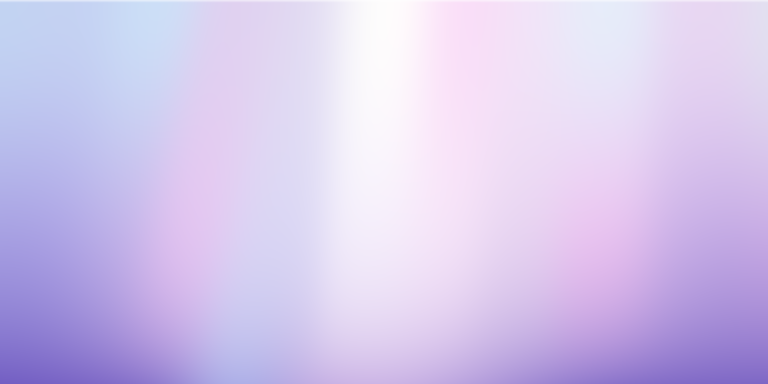
A WebGL 2 fragment shader for this background:

```glsl
#version 300 es
precision highp float;

uniform vec2 u_resolution;
out vec4 fragColor;

// Bell-shaped falloff around zero
float bell(float distance, float width) {
    float d = distance / width;
    return exp(-d * d);
}

// Weighted colour of a soft vertical ribbon leaning from topX to bottomX
vec4 ribbon(vec2 p, float topX, float bottomX, float width, vec3 topColor, vec3 lowColor) {
    float weight = bell(p.x - mix(bottomX, topX, p.y), width);
    float descent = 1.0 - smoothstep(0.25, 1.0, p.y);
    return vec4(mix(topColor, lowColor, descent), 1.0) * weight;
}

// Normalised blend of all ribbons, left to right
vec3 curtain(vec2 p) {
    vec4 sum = vec4(0.0);
    sum += ribbon(p, -0.02, -0.03, 0.075, vec3(0.76, 0.83, 0.95), vec3(0.71, 0.70, 0.92));
    sum += ribbon(p, 0.10, 0.06, 0.070, vec3(0.77, 0.82, 0.95), vec3(0.71, 0.68, 0.92));
    sum += ribbon(p, 0.20, 0.12, 0.060, vec3(0.80, 0.88, 0.97), vec3(0.78, 0.72, 0.92));
    sum += ribbon(p, 0.32, 0.19, 0.065, vec3(0.88, 0.81, 0.94), vec3(0.92, 0.78, 0.95));
    sum += ribbon(p, 0.39, 0.33, 0.065, vec3(0.88, 0.86, 0.95), vec3(0.86, 0.85, 0.96));
    sum += ribbon(p, 0.50, 0.49, 0.065, vec3(1.00, 1.00, 0.99), vec3(0.97, 0.95, 0.99));
    sum += ribbon(p, 0.61, 0.56, 0.060, vec3(0.98, 0.86, 0.97), vec3(0.98, 0.91, 0.98));
    sum += ribbon(p, 0.69, 0.66, 0.060, vec3(0.95, 0.89, 0.97), vec3(0.92, 0.85, 0.95));
    sum += ribbon(p, 0.78, 0.79, 0.070, vec3(0.90, 0.93, 0.98), vec3(0.95, 0.78, 0.95));
    sum += ribbon(p, 0.92, 0.90, 0.070, vec3(0.91, 0.84, 0.95), vec3(0.82, 0.72, 0.92));
    sum += ribbon(p, 1.03, 1.02, 0.060, vec3(0.88, 0.89, 0.94), vec3(0.87, 0.74, 0.93));
    return sum.rgb / sum.a;
}

// Violet floor with a lavender centre and a cool blue patch
vec3 floorColor(float x) {
    vec3 violet = mix(vec3(0.44, 0.36, 0.76), vec3(0.49, 0.40, 0.77), x);
    vec3 color = mix(violet, vec3(0.80, 0.71, 0.90), bell(x - 0.48, 0.25));
    return mix(color, vec3(0.68, 0.71, 0.92), 0.8 * bell(x - 0.31, 0.07));
}

// Haze climbs higher near the sides than at the centre
float floorHaze(vec2 p) {
    float side = smoothstep(0.25, 0.5, abs(p.x - 0.5));
    return pow(1.0 - p.y, mix(5.0, 3.0, side));
}

void main() {
    vec2 p = gl_FragCoord.xy / u_resolution;
    vec3 color = mix(curtain(p), floorColor(p.x), floorHaze(p));

    // Thin bright rim along the top
    float rim = smoothstep(0.992, 1.0, p.y);
    color = mix(color, vec3(1.0), 0.5 * rim);

    fragColor = vec4(color, 1.0);
}
```
